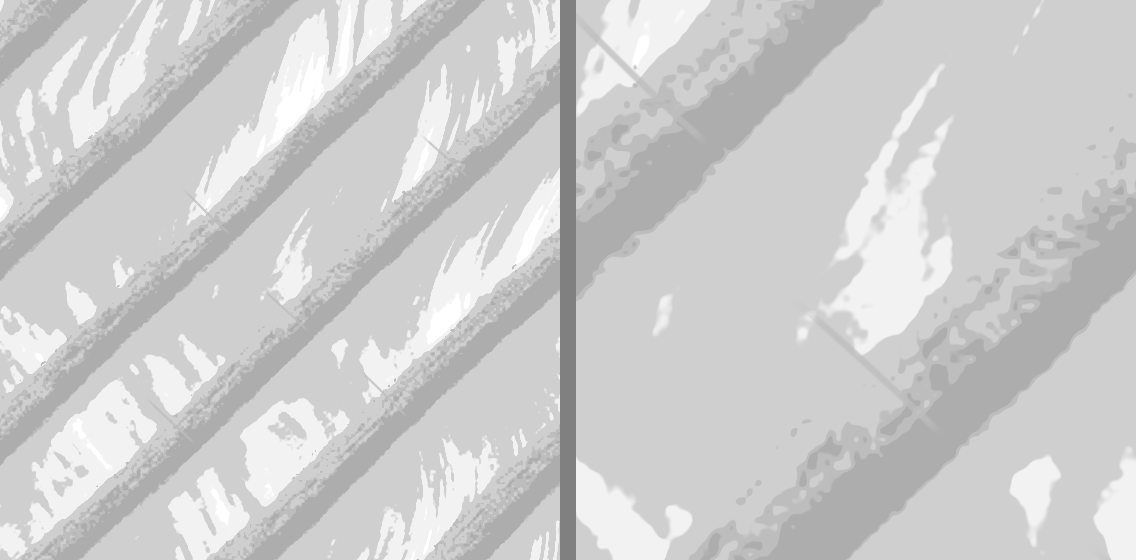
Left: the whole. Right: its middle third, enlarged.
Give the GLSL for this pattern, as a WebGL 1 fragment shader.

```glsl
precision highp float;

uniform vec2 u_resolution;

const float PERIOD = 0.335;       // vertical distance between ridges
const float FIRST_RIDGE = 0.124;  // depth of the first ridge at the left edge
const float SLOPE = 0.96;

const vec3 BASE = vec3(0.81);
const vec3 FROST = vec3(0.95);
const vec3 GLINT = vec3(1.0);
const vec3 SHADOW = vec3(0.74);
const vec3 RIDGE = vec3(0.68);

float hash(vec2 p) {
  vec3 q = fract(p.xyx * 0.1031);
  q += dot(q, q.yzx + 33.33);
  return fract((q.x + q.y) * q.z);
}

float noise(vec2 p) {
  vec2 cell = floor(p);
  vec2 f = fract(p);
  f = f * f * (3.0 - 2.0 * f);
  float low = mix(hash(cell), hash(cell + vec2(1.0, 0.0)), f.x);
  float high = mix(hash(cell + vec2(0.0, 1.0)), hash(cell + 1.0), f.x);
  return mix(low, high, f.y);
}

float softStep(float edge, float value, float blur) {
  return smoothstep(edge - blur, edge + blur, value);
}

// Ridge index in x, height above that ridge in periods in y
vec2 ridgeCoords(vec2 p) {
  float depth = 1.0 - p.y + SLOPE * p.x;
  float row = (depth - FIRST_RIDGE) / PERIOD;
  row -= 0.066 * sin(row * 1.2566);
  row += 0.05 * (noise(p * 5.0 + 40.0) - 0.5);
  float index = ceil(row - 0.12);
  return vec2(index, index - row);
}

// Upright tufts in three sizes, leaning with the slowly varying fan
float tufts(vec2 p, float index, float height) {
  float rise = height * PERIOD;
  float fan = 1.1 * (noise(p * 2.6 + 11.0) - 0.5);
  float x = p.x + fan * rise + 3.0;
  float seed = index * 17.0 + 60.0;
  float broad = noise(vec2(x * 10.0, rise * 3.0 + seed));
  float blades = noise(vec2(x * 36.0, rise * 7.0 + seed + 200.0));
  float hairs = noise(vec2(x * 105.0, rise * 20.0 + seed + 400.0));
  return 0.45 * broad + 0.4 * blades + 0.25 * hairs;
}

// Height-dependent level a tuft must exceed to show
float tuftLevel(float height) {
  float root = 1.0 - smoothstep(0.14, 0.28, height);
  float tip = smoothstep(0.74, 0.87, height);
  return 0.46 + 0.45 * (height - 0.25) + root + 0.5 * tip;
}

// Crisp lower edge, long fading upper side
float ridgeProfile(float height) {
  float lower = smoothstep(-0.115, -0.045, height);
  float upper = 1.0 - 0.5 * smoothstep(0.0, 0.1, height)
                    - 0.5 * smoothstep(0.12, 0.34, height);
  return lower * upper;
}

// Fine speckle mixed with fibres running along the ridge
float ridgeGrain(vec2 p) {
  vec2 along = vec2(p.x + p.y, p.y - SLOPE * p.x + 2.0);
  float fibres = noise(along * vec2(16.0, 115.0));
  float speckle = noise(p * 190.0);
  return 0.5 * fibres + 0.5 * speckle - 0.5;
}

// Sparse slanted hairlines crossing the upper side of a ridge
float scratch(vec2 p, float index, float height) {
  float spacing = 0.24;
  float u = (p.x + 0.5 * height * PERIOD) / spacing + index * 0.37;
  vec2 key = vec2(floor(u) + 30.0, index + 70.0);
  float offset = abs(fract(u) - 0.3 - 0.4 * hash(key)) * spacing;
  float line = 1.0 - smoothstep(0.0007, 0.0022, offset);
  float extent = smoothstep(-0.02, 0.04, height)
               * (1.0 - smoothstep(0.38, 0.52, height));
  return line * extent * step(0.45, hash(key + 9.0));
}

void main() {
  vec2 p = gl_FragCoord.xy / u_resolution;
  vec2 ridge = ridgeCoords(p);
  float index = ridge.x;
  float height = ridge.y;
  float grain = ridgeGrain(p);

  // Frosted tufts and their bright cores
  float frost = tufts(p, index, height) - tuftLevel(height);
  frost += 0.1 * grain;
  vec3 color = mix(BASE, FROST, softStep(0.0, frost, 0.018));
  color = mix(color, GLINT, softStep(0.235, frost, 0.02));

  // Grainy shadow and solid ridge
  float shade = ridgeProfile(height) + 0.8 * grain;
  color = mix(color, SHADOW, softStep(0.42, shade, 0.03));
  color = mix(color, RIDGE, softStep(0.6, shade, 0.03));

  color = mix(color, SHADOW, 0.75 * scratch(p, index, height));
  gl_FragColor = vec4(color, 1.0);
}
```
